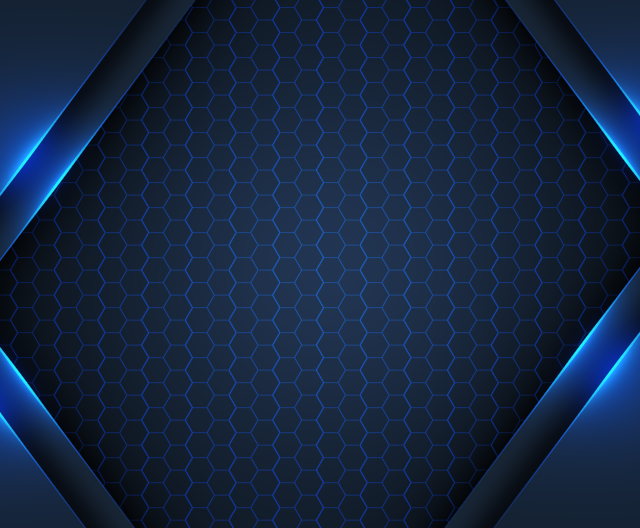
Reproduce this background procedurally as a WebGL 1 fragment shader.

```glsl
precision highp float;
// Dark hexagon mesh lit from the centre, framed by slanted corner panels.
// Each diagonal pair of panels is one folded half-plane distance; shadows,
// neon rims and glows follow from the distances across and along its edge.

uniform vec2 u_resolution;

#define HEX_ROW 0.04736      // height of one hexagon
#define HEX_STRETCH 1.009    // slight widening of the mesh
#define HEX_ANCHOR vec2(0.0206, 0.0358)
#define EDGE_NEAR 0.489      // centre to top-left / bottom-right panels
#define EDGE_FAR 0.581       // centre to top-right / bottom-left panels
#define BAND 0.0744          // width of the strip before the corner panel
#define GLOW_POS -0.174      // hot spot along each edge
#define GLOW_SIZE 0.085
#define RIM_WIDTH 0.0013

const vec3 NIGHT = vec3(0.065, 0.105, 0.150);
const vec3 SLATE = vec3(0.130, 0.205, 0.320);
const vec3 DEEP_BLUE = vec3(0.03, 0.19, 0.80);
const vec3 SKY_BLUE = vec3(0.08, 0.40, 0.95);
const vec3 CYAN = vec3(0.12, 0.95, 1.00);

float bell(float x, float size) {
  return exp(-0.5 * x * x / (size * size));
}

// Antialiased line that keeps its weight below one pixel.
float stroke(float dist, float halfWidth) {
  float px = 1.0 / u_resolution.y;
  float w = max(halfWidth, 0.5 * px);
  return clamp((w - abs(dist)) / px + 0.5, 0.0, 1.0) * halfWidth / w;
}

float fill(float dist) {
  return clamp(dist * u_resolution.y + 0.5, 0.0, 1.0);
}

// Flat-topped hexagon outlines; every second zigzag is heavier.
float hexMesh(vec2 p) {
  vec2 h = (p - HEX_ANCHOR) / HEX_ROW;
  h.x /= HEX_STRETCH;
  vec2 cell = vec2(1.7320508, 1.0);
  vec2 even = mod(h + 0.5 * cell, cell) - 0.5 * cell;
  vec2 odd = mod(h, cell) - 0.5 * cell;
  bool isEven = dot(even, even) < dot(odd, odd);
  vec2 c = isEven ? even : odd;
  float slanted = dot(abs(c), vec2(0.8660254, 0.5));
  float level = abs(c.y);
  bool heavy = isEven ? c.x < 0.0 : c.x > 0.0;
  float weight = slanted < level ? 0.0006 : (heavy ? 0.0012 : 0.0008);
  return stroke((0.5 - max(slanted, level)) * HEX_ROW, weight);
}

// x: distance into the panel, y: offset from the hot spot along its edge.
vec2 panelSpace(vec2 p, vec2 normal, float edge) {
  float side = dot(p, normal);
  vec2 tangent = vec2(-normal.y * sign(normal.x), abs(normal.x));
  return vec2(abs(side) - edge, sign(side) * dot(p, tangent) - GLOW_POS);
}

float shadow(float d) {
  return 1.0 - 0.85 * exp(min(d, 0.0) / 0.065);
}

vec3 rim(vec3 col, float d, float along) {
  vec3 tint = mix(vec3(0.10, 0.36, 0.95), CYAN, bell(along, 0.075));
  float strength = 0.12 + 0.88 * bell(along, 0.18);
  return mix(col, tint, stroke(d, RIM_WIDTH * (1.0 + bell(along, 0.06))) * strength);
}

vec3 addPanels(vec3 col, vec2 e) {
  float d = e.x;
  float inner = d - BAND;
  float glow = bell(e.y, GLOW_SIZE);
  float hot = bell(e.y, 0.055);

  // Faint spill onto the mesh
  col += DEEP_BLUE * 0.35 * hot * exp(min(d, 0.0) / 0.012);

  // Strip, shaded by the corner panel above it
  vec3 strip = mix(vec3(0.09, 0.14, 0.20), vec3(0.03, 0.045, 0.07),
                   smoothstep(0.1, 1.0, d / BAND));
  strip = mix(strip, DEEP_BLUE, 0.9 * hot * exp(min(inner, 0.0) / 0.06));
  strip = mix(strip, SKY_BLUE, 0.85 * glow * exp(-max(d, 0.0) / 0.026));
  strip += CYAN * 0.35 * hot * exp(-max(d, 0.0) / 0.007);
  col = rim(mix(col, strip, fill(d)), d, e.y);

  // Corner panel with a broad and a tight glow
  float depth = max(inner, 0.0);
  vec3 corner = mix(NIGHT * 1.1, vec3(0.10, 0.18, 0.30),
                    bell(e.y, 0.22) * exp(-depth / 0.25));
  corner = mix(corner, vec3(0.07, 0.30, 0.82), 0.9 * glow * exp(-depth / 0.075));
  corner += CYAN * 0.5 * hot * exp(-depth / 0.013);
  return rim(mix(col, corner, fill(inner)), inner, e.y);
}

void main() {
  vec2 p = (gl_FragCoord.xy - 0.5 * u_resolution) / u_resolution.y;
  vec2 nearPair = panelSpace(p, vec2(-0.8, 0.6), EDGE_NEAR);
  vec2 farPair = panelSpace(p, vec2(0.8, 0.6), EDGE_FAR);

  // Lit backdrop and mesh
  float light = bell(length(p - vec2(0.02, 0.0)), 0.26);
  float shade = shadow(nearPair.x) * shadow(farPair.x);
  vec3 col = mix(NIGHT, SLATE, light) * shade;
  vec3 wire = mix(vec3(0.06, 0.20, 0.70), vec3(0.11, 0.40, 0.80), light);
  col = mix(col, wire * sqrt(shade), 0.85 * hexMesh(p));

  col = addPanels(col, nearPair);
  col = addPanels(col, farPair);
  gl_FragColor = vec4(col, 1.0);
}
```
